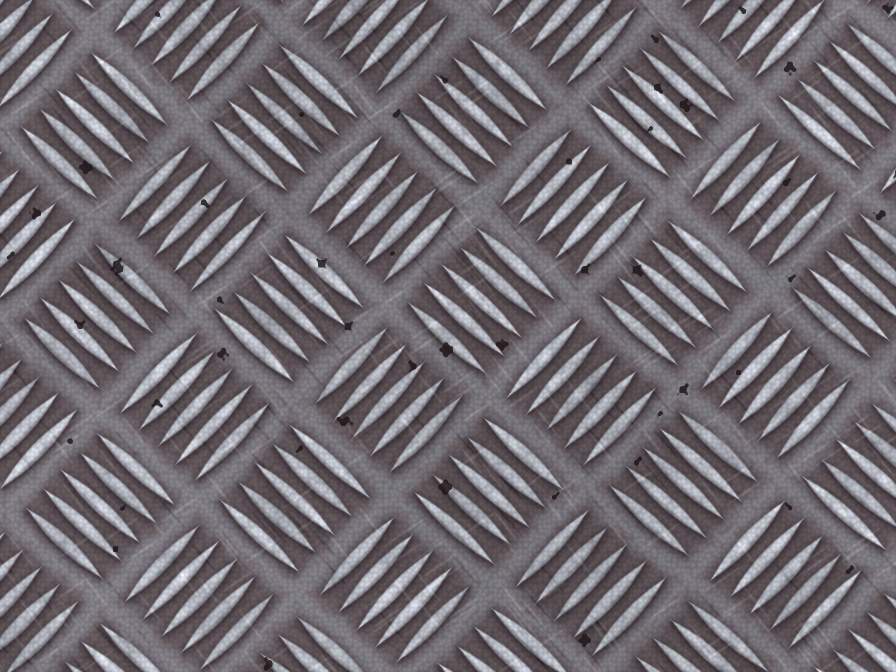
Write a Shadertoy shader that draws this texture.

```glsl
// Lattice, in canvas heights measured from the top left
const vec2 ORIGIN = vec2(0.1406, 0.1875);
const vec2 COLUMN_STEP = vec2(0.2821, -0.0113);
const vec2 ROW_STEP = vec2(0.0043, 0.283);
const float ROW_SPREAD = 0.0036;

// Ribs, in units of one diagonal cell
const float RIB_PITCH = 0.187;
const float RIB_HALF_LENGTH = 0.385;
const float RIB_HALF_WIDTH = 0.049;
const float OUTER_RIB = 2.0;
const float RECESS_HALF_SIZE = 0.42;
const float SHADOW_REACH = 0.032;

// Wear
const float GRAIN_SCALE = 135.0;
const float GRAIN_AMOUNT = 0.13;
const float BLOTCH_SCALE = 24.0;
const float SPECK_SCALE = 14.0;
const float SPECK_CHANCE = 0.17;
const vec2 SCRATCH_SCALE = vec2(9.0, 115.0);
const float SCRATCH_CHANCE = 0.13;

const vec3 PLATE = vec3(0.49, 0.48, 0.51);
const vec3 RECESS = vec3(0.375, 0.335, 0.35);
const vec3 SHADOW = vec3(0.19, 0.15, 0.17);
const vec3 RIB_FLANK = vec3(0.47, 0.46, 0.49);
const vec3 RIB_FACE = vec3(0.72, 0.735, 0.77);
const vec3 DIRT = vec3(0.12, 0.09, 0.10);

vec2 hash2(vec2 p) {
    vec3 q = fract(p.xyx * vec3(0.1031, 0.1030, 0.0973));
    q += dot(q, q.yzx + 33.33);
    return fract((q.xx + q.yz) * q.zy);
}

// Distance to the nearest jittered point, and two random values for it
vec3 cellular(vec2 p) {
    vec2 base = floor(p);
    vec3 nearest = vec3(9.0, 0.0, 0.0);
    for (int y = -1; y <= 1; y++)
    for (int x = -1; x <= 1; x++) {
        vec2 cell = base + vec2(x, y);
        float dist = length(cell + 0.15 + 0.7 * hash2(cell) - p);
        if (dist < nearest.x) nearest = vec3(dist, hash2(cell + 71.0));
    }
    return nearest;
}

// Column and row of a point on the slightly spreading lattice
vec2 toLattice(vec2 p) {
    vec2 d = p - ORIGIN;
    vec2 g = d / vec2(COLUMN_STEP.x, ROW_STEP.y);
    for (int n = 0; n < 3; n++) {
        g.y = (d.y - COLUMN_STEP.y * g.x) / ROW_STEP.y;
        g.x = (d.x - ROW_STEP.x * g.y) / (COLUMN_STEP.x + ROW_SPREAD * g.y);
    }
    return g;
}

float scratches(vec2 p, float angle) {
    float c = cos(angle), s = sin(angle);
    vec3 dash = cellular(mat2(c, -s, s, c) * p * SCRATCH_SCALE);
    return step(dash.y, SCRATCH_CHANCE) * (1.0 - smoothstep(0.1, 0.4, dash.x));
}

void mainImage(out vec4 fragColor, in vec2 fragCoord) {
    vec2 uv = fragCoord / iResolution.y;
    vec2 p = vec2(uv.x, 1.0 - uv.y);

    // Diagonal cells, with rib direction alternating like a checkerboard
    vec2 g = toLattice(p);
    vec2 diagonal = vec2(g.x + g.y, g.x - g.y);
    vec2 cell = round(diagonal);
    vec2 local = diagonal - cell;
    bool falling = mod(cell.x + cell.y, 2.0) < 0.5;
    float along = falling ? local.x : local.y;
    float across = falling ? local.y : -local.x;

    // Nearest pointed rib; positive offset faces the light
    float rib = clamp(round(across / RIB_PITCH), -OUTER_RIB, OUTER_RIB);
    vec2 ribRandom = hash2(cell * 7.0 + rib * 1.7 + 40.0);
    float offset = across - rib * RIB_PITCH;
    float t = along / (RIB_HALF_LENGTH * (0.97 + 0.06 * ribRandom.x));
    float halfWidth = RIB_HALF_WIDTH * (0.93 + 0.14 * ribRandom.y) * (1.0 - t * t);
    float ribDist = abs(offset) - halfWidth;
    float edge = 0.7 * length(fwidth(g)) + 0.004;
    float ribMask = 1.0 - smoothstep(-edge, edge, ribDist);

    // Surface noise
    float grain = cellular(uv * GRAIN_SCALE).x - 0.42;
    vec2 warp = 0.012 * sin(uv.yx * 53.0 + 2.0 * sin(uv * 31.0));
    float blotch = cellular((uv + warp) * BLOTCH_SCALE).x - 0.42;
    float drift = sin(uv.x * 4.3 + 1.2 * sin(uv.y * 5.1)) * sin(uv.y * 3.7 + 1.0);

    // Plate and stained recess around each group
    vec2 outside = abs(local) - RECESS_HALF_SIZE;
    float recess = 1.0 - smoothstep(-0.09, 0.09, max(outside.x, outside.y) + 0.12 * blotch);
    vec3 color = mix(PLATE, RECESS, recess);

    // Contact shadow, deeper below each rib
    float below = smoothstep(0.02, -0.03, offset);
    float shadow = exp(-max(ribDist, 0.0) / SHADOW_REACH) * mix(0.4, 0.95, below);
    color = mix(color, SHADOW, shadow * (1.0 - smoothstep(0.95, 1.12, abs(t))));

    // Worn rib with a lit upper face
    float slope = offset / max(halfWidth, 0.008);
    vec3 ribColor = mix(RIB_FLANK, RIB_FACE, smoothstep(-1.0, -0.1, slope));
    ribColor *= 0.91 + 0.15 * ribRandom.x - 0.16 * blotch;
    ribColor *= 1.0 - 0.12 * smoothstep(0.5, 1.0, slope);
    color = mix(color, ribColor, ribMask);

    // Grain, scratches and dirt specks
    color *= 1.0 - GRAIN_AMOUNT * 2.0 * grain - 0.10 * blotch + 0.04 * drift;
    color += 0.07 * (scratches(uv, 0.6) + scratches(uv + 5.0, -0.9));
    color -= 0.06 * scratches(uv + 9.0, 2.3);
    vec3 speck = cellular((uv + 0.25 * warp) * SPECK_SCALE);
    float ragged = speck.x + 0.05 * sin(uv.x * 410.0) * sin(uv.y * 370.0);
    float radius = 0.03 + 0.08 * speck.z * speck.z;
    float dirt = step(speck.y, SPECK_CHANCE) * (1.0 - smoothstep(radius, radius + 0.035, ragged));
    color = mix(color, DIRT, 0.85 * dirt);

    fragColor = vec4(clamp(color, 0.0, 1.0), 1.0);
}
```
